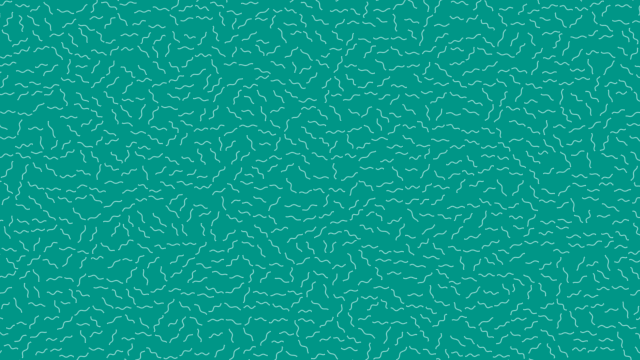
Reproduce this pattern procedurally as a Shadertoy shader.

```glsl
const vec3 TEAL = vec3(0.0, 0.59, 0.53);
const vec3 PALE_MINT = vec3(0.50, 0.81, 0.78);
const float ROWS = 24.0;          // cells per canvas height
const float HALF_WIDTH = 0.037;   // stroke radius in cells
const float MARGIN = 0.12;        // clearance from cell borders
const float MAX_REACH = 0.85;     // longest half stroke in cells

vec2 hash2(vec2 p, float seed) {
    vec3 q = fract(vec3(p.xyx) * vec3(0.1031, 0.1030, 0.0973) + seed * 0.137);
    q += dot(q, q.yzx + 33.33);
    return fract((q.xx + q.yz) * q.zy);
}

vec2 site(vec2 cell) {
    return cell + 0.5 + 0.7 * (hash2(cell, 1.0) - 0.5);
}

// Cellular noise: cell whose site lies nearest to p
vec2 nearestCell(vec2 p) {
    vec2 home = floor(p), best = home;
    float bestDist = 1e3;
    for (int j = -1; j <= 1; j++)
    for (int i = -1; i <= 1; i++) {
        vec2 cell = home + vec2(i, j);
        float dist = distance(p, site(cell));
        if (dist < bestDist) {
            bestDist = dist;
            best = cell;
        }
    }
    return best;
}

// Room behind and ahead of the site before the cell border
vec2 reach(vec2 cell, vec2 dir) {
    vec2 room = vec2(MAX_REACH), center = site(cell);
    for (int j = -2; j <= 2; j++)
    for (int i = -2; i <= 2; i++) {
        if (i == 0 && j == 0) continue;
        vec2 gap = site(cell + vec2(i, j)) - center;
        float len = length(gap);
        float along = dot(dir, gap) / len;
        float limit = max(0.5 * len - MARGIN, 0.0) / max(abs(along), 1e-3);
        if (along < 0.0) room.x = min(room.x, limit);
        else room.y = min(room.y, limit);
    }
    return room;
}

// Distance to a layered sine limited to -room.x .. room.y
float waveDistance(vec2 p, vec2 room, float amp, float freq, float phase) {
    float x = clamp(p.x, -room.x, room.y);
    float a = freq * x + phase, b = 0.47 * freq * x + 2.0 * phase;
    float height = amp * (sin(a) + 0.35 * sin(b));
    float slope = amp * freq * (cos(a) + 0.165 * cos(b));
    return length(vec2(p.x - x, (p.y - height) * inversesqrt(1.0 + slope * slope)));
}

float squiggleDistance(vec2 p) {
    vec2 cell = nearestCell(p);

    // Of three mostly flat directions, keep the roomiest
    vec2 dir = vec2(1.0, 0.0), room = vec2(0.0);
    for (int k = 0; k < 3; k++) {
        float s = 2.0 * hash2(cell, 2.0 + float(k)).x - 1.0;
        float angle = 1.4 * sign(s) * pow(abs(s), 1.7);
        vec2 tryDir = vec2(cos(angle), sin(angle));
        vec2 tryRoom = reach(cell, tryDir);
        if (tryRoom.x + tryRoom.y > room.x + room.y) {
            dir = tryDir;
            room = tryRoom;
        }
    }

    vec2 shape = hash2(cell, 7.0);
    float phase = 6.2832 * hash2(cell, 9.0).x;
    vec2 rel = p - site(cell);
    vec2 local = vec2(dot(rel, dir), dot(rel, vec2(-dir.y, dir.x)));
    return waveDistance(local, room, mix(0.05, 0.08, shape.x), mix(8.0, 12.0, shape.y), phase);
}

void mainImage(out vec4 fragColor, in vec2 fragCoord) {
    float pixel = ROWS / iResolution.y;
    float dist = squiggleDistance(fragCoord * pixel);
    float soft = 0.8 * pixel;
    float ink = 1.0 - smoothstep(HALF_WIDTH - soft, HALF_WIDTH + soft, dist);
    fragColor = vec4(mix(TEAL, PALE_MINT, ink), 1.0);
}
```
